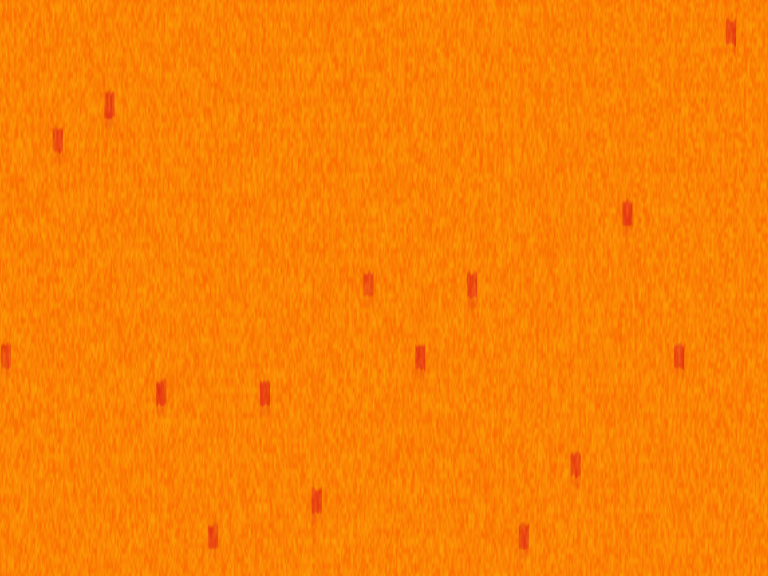
Give the GLSL for this texture, as a Shadertoy shader.

```glsl
// Orange field of fine upright grain, crossed by a sparse set of red dashes.
// Stretched value noise makes the grain; each column of a grid holds one
// dash at a hashed row, with streaks inside and a faint tail below.

float hash(vec2 p) {
    return fract(sin(dot(p, vec2(127.1, 311.7))) * 43758.5453);
}

float noise(vec2 p) {
    vec2 cell = floor(p);
    vec2 f = fract(p);
    f = f * f * (3.0 - 2.0 * f);
    float low = mix(hash(cell), hash(cell + vec2(1, 0)), f.x);
    float high = mix(hash(cell + vec2(0, 1)), hash(cell + vec2(1, 1)), f.x);
    return mix(low, high, f.y);
}

// Soft upright bar: 1 inside, 0 outside
float bar(vec2 p, vec2 halfSize, vec2 blur) {
    vec2 side = 1.0 - smoothstep(halfSize - blur, halfSize + blur, abs(p));
    return side.x * side.y;
}

// Strength of the dash in the column that contains uv
float dashes(vec2 uv) {
    float spacing = 0.0899;
    float x = (uv.x + 0.0345) / spacing;
    float row = floor(15.0 * hash(vec2(floor(x), 4.0)));
    vec2 p = vec2((fract(x) - 0.5) * spacing, uv.y - 0.0677 - 0.0625 * row);

    // Streaks vary the tone and fray the ends
    float streak = noise(uv * vec2(290.0, 34.0) + 17.0);
    p.y += 0.009 * (streak - 0.5);
    float core = bar(p, vec2(0.0088, 0.0215), vec2(0.0012, 0.005));
    float tail = bar(p + vec2(0.0, 0.026), vec2(0.0085, 0.012), vec2(0.0015, 0.007));
    return max(core * (0.5 + 0.5 * streak), tail * 0.4 * streak);
}

void mainImage(out vec4 fragColor, in vec2 fragCoord) {
    vec2 uv = fragCoord / iResolution.y;

    // Two sizes of upright grain
    float grain = 0.5 * noise(uv * vec2(270.0, 68.0))
                + 0.5 * noise(uv * vec2(430.0, 115.0) + 53.0);
    vec3 deepOrange = vec3(0.98, 0.395, 0.005);
    vec3 amber = vec3(0.985, 0.625, 0.03);
    vec3 color = mix(deepOrange, amber, grain);

    // Red dashes, lightly grained
    vec3 red = vec3(0.90, 0.22, 0.075) + 0.08 * (grain - 0.5);
    color = mix(color, red, dashes(uv));

    fragColor = vec4(color, 1.0);
}
```
